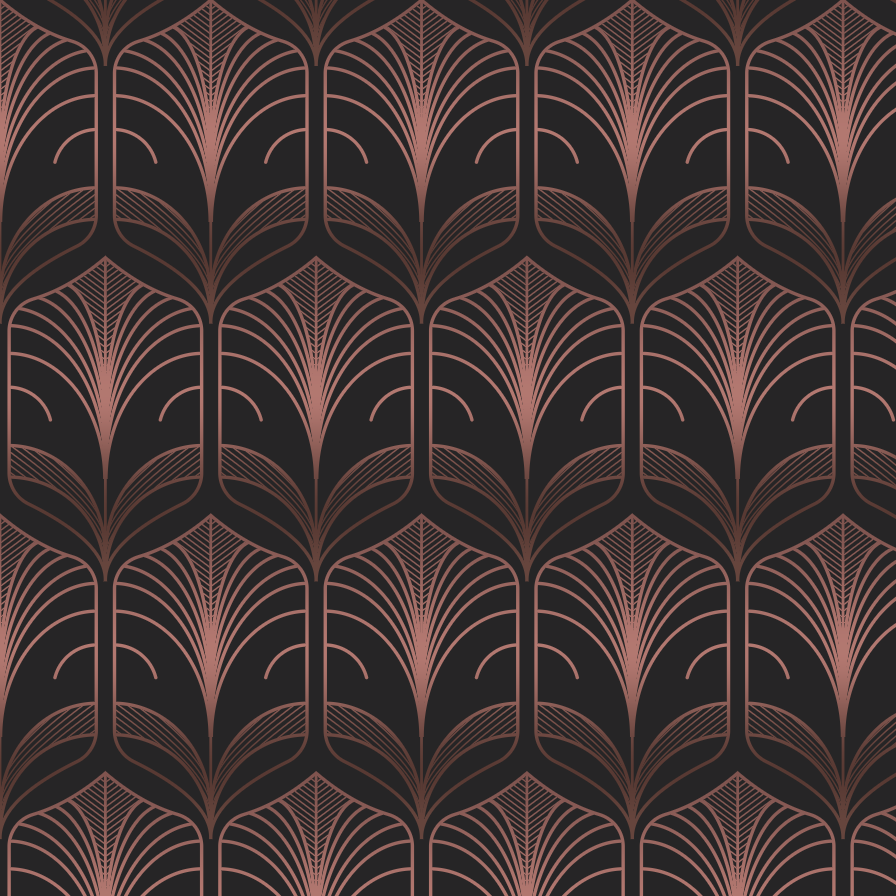
Give the GLSL for this pattern, as a Shadertoy shader.

```glsl
// Art deco palmettes in rose gold on charcoal: ogee frames in half-drop rows,
// each holding a fountain of elliptic arcs, a feathered crown and two leaves.
// Every stroke is a distance to an ellipse, circle or parabola, mirrored in x.

const float UNITS = 768.0;        // design units per canvas height
const float COLUMN = 180.65;      // distance between frames in a row
const float ROW = 220.9;          // distance between rows
const float HALF_WIDTH = 82.5;    // frame centre to its upright side
const float TIP = 276.0;          // depth of the lower point
const float LINE = 2.9;           // main stroke width
const float HATCH = 1.25;         // fine stroke width
const float FEATHER_STEP = 5.3;   // vertical spacing of crown hatching
const float LEAF_STEP = 5.8;      // vertical spacing of leaf hatching
const int ARCS = 6;

const vec3 GROUND = vec3(0.150, 0.146, 0.148);
const vec3 CROWN = vec3(0.50, 0.33, 0.31);
const vec3 GLOW = vec3(0.70, 0.47, 0.44);
const vec3 SHADE = vec3(0.345, 0.225, 0.20);
const vec3 ROOT = vec3(0.40, 0.27, 0.24);

float stroke(float d, float width, float px) {
    return clamp((0.5 * width - abs(d)) / px + 0.5, 0.0, 1.0);
}

float fill(float d, float px) {
    return clamp(0.5 - d / px, 0.0, 1.0);
}

// Signed distance to the upper left quarter of an ellipse, level past its centre
float quarterArc(vec2 p, vec2 centre, vec2 radii) {
    if (p.y >= centre.y) return 1e3;
    vec2 q = (p - centre) / radii;
    q.x = min(q.x, 0.0);
    float l = length(q);
    return (l - 1.0) * l / max(length(q / radii), 1e-5);
}

// An arc that springs from the stem and levels out at height top
float spray(vec2 p, float reach, float top, float base) {
    return quarterArc(p, vec2(reach + 0.5, base), vec2(reach, base - top));
}

// Frame: parabolic points joined to the sides by circular shoulders
float frame(vec2 p) {
    if (p.y < 62.8) {
        if (p.x > 62.0) return length(p - vec2(54.0, 62.8)) - 28.5;
        float slope = 0.85 - 0.009 * p.x;
        return (p.x * (0.85 - 0.0045 * p.x) - p.y) / sqrt(1.0 + slope * slope);
    }
    if (p.y > 184.5) {
        if (p.x > 66.0) return length(p - vec2(53.0, 184.5)) - 29.5;
        float h = TIP - p.y;
        return max((p.x - h * h / 64.0) / sqrt(1.0 + h * h / 1024.0), -h);
    }
    return p.x - HALF_WIDTH;
}

// Parallel lines along level sets of a phase whose gradient length is given
float hatching(float phase, float gradient, float spacing, float px) {
    float d = (fract(phase / spacing) - 0.5) * spacing / gradient;
    return stroke(d, HATCH, px);
}

// Coverage of one motif: x is mirrored, y runs down from the upper point
float motif(vec2 p, float px) {
    float edge = frame(p);
    float ink = stroke(p.x, 2.4, px);

    // Fountain of arcs; the last one bounds the crown
    float arc = 0.0;
    for (int i = 0; i < ARCS; i++) {
        float n = float(i);
        float reach = HALF_WIDTH - 15.0 * max(n - 2.0, 0.0);
        arc = spray(p, reach, 14.0 + 68.0 * pow(0.65, n), 190.0 - 12.0 * n);
        ink = max(ink, stroke(arc, LINE, px));
    }

    // Feathered crown
    float crown = fill(-arc, px) * fill(p.y - 110.0, px);
    ink = max(ink, crown * hatching(p.y + 0.75 * p.x, 1.25, FEATHER_STEP, px));

    // Side hook with a round end
    float hook = quarterArc(p, vec2(83.0, 148.0), vec2(37.0));
    if (p.y > 139.0) hook = length(p - vec2(47.1, 139.0));
    ink = max(ink, stroke(hook, LINE, px));

    // Leaf: two arcs with hatching that steepens toward the stem
    float upper = spray(p, HALF_WIDTH, 161.0, 252.0);
    float lower = spray(p, HALF_WIDTH, 188.0, 270.0);
    float leaf = fill(upper, px) * fill(-lower, px);
    float bend = 0.6 * p.x + 12.0 * log(1.0 + p.x / 4.0);
    float steep = 0.6 + 12.0 / (4.0 + p.x);
    float veins = hatching(p.y + bend, sqrt(1.0 + steep * steep), LEAF_STEP, px);
    ink = max(ink, leaf * veins);
    ink = max(ink, max(stroke(upper, LINE, px), stroke(lower, LINE, px)));

    return max(ink * fill(edge, px), stroke(edge, LINE, px));
}

// Metallic gradient down one motif
vec3 roseGold(float y) {
    vec3 c = mix(CROWN, GLOW, smoothstep(0.0, 115.0, y));
    c = mix(c, SHADE, smoothstep(115.0, 222.0, y));
    return mix(c, ROOT, smoothstep(225.0, 265.0, y));
}

void mainImage(out vec4 fragColor, in vec2 fragCoord) {
    float px = UNITS / iResolution.y;
    vec2 p = vec2(fragCoord.x, iResolution.y - fragCoord.y) * px;
    float nearest = floor(p.y / ROW);
    vec3 colour = GROUND;
    for (int k = -1; k <= 1; k++) {
        float row = nearest - float(k);
        float x = p.x + 0.5 * COLUMN * (1.0 + mod(row, 2.0));
        vec2 q = vec2(abs(mod(x, COLUMN) - 0.5 * COLUMN), p.y - row * ROW);
        colour = mix(colour, roseGold(q.y), motif(q, px));
    }
    fragColor = vec4(colour, 1.0);
}
```
